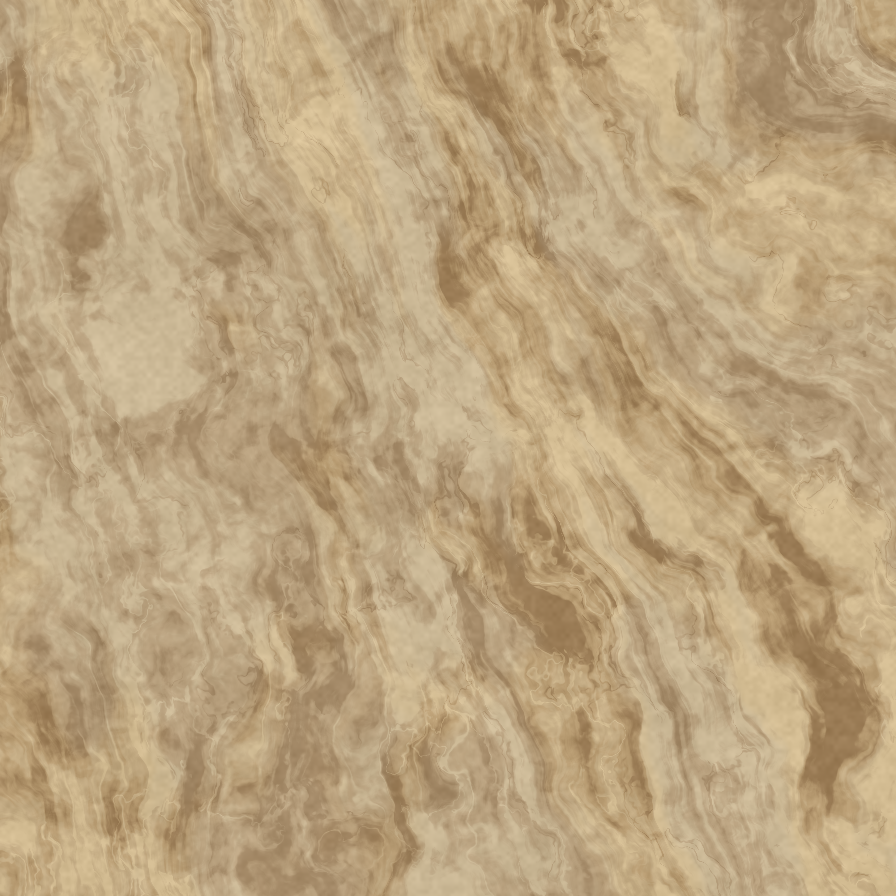
Reproduce this texture procedurally as a WebGL 1 fragment shader.

```glsl
precision highp float;
// Honey travertine: wavy mineral layers running down to the right, with mottled plaster patches and thin veins.
uniform vec2 u_resolution;

float hash(vec2 p) {
  return fract(sin(dot(p, vec2(127.1, 311.7))) * 43758.5453);
}

float noise(vec2 p) {
  vec2 i = floor(p), f = fract(p);
  f = f * f * (3.0 - 2.0 * f);
  return mix(mix(hash(i), hash(i + vec2(1.0, 0.0)), f.x),
             mix(hash(i + vec2(0.0, 1.0)), hash(i + 1.0), f.x), f.y);
}

float fbm(vec2 p) {
  float sum = 0.0, amp = 0.516;
  for (int i = 0; i < 5; i++) {
    sum += amp * noise(p);
    p = mat2(0.96, 0.28, -0.28, 0.96) * p * 2.03 + 11.7;
    amp *= 0.5;
  }
  return sum;
}

vec2 fbm2(vec2 p) {
  return vec2(fbm(p), fbm(p + 37.4)) - 0.5;
}

// Thin line where a field crosses a level
float vein(float field, float level, float width) {
  return 1.0 - smoothstep(0.0, width, abs(field - level));
}

// Crisp strata: each layer has its own tone, with a smoothed step to the next
float strata(float phase, float seed) {
  float id = floor(phase);
  return mix(hash(vec2(id, seed)), hash(vec2(id + 1.0, seed)), smoothstep(0.78, 1.0, fract(phase))) - 0.5;
}

vec3 honeyRamp(float t) {
  vec3 c = mix(vec3(0.60, 0.48, 0.33), vec3(0.725, 0.615, 0.45), smoothstep(-0.1, 0.35, t));
  c = mix(c, vec3(0.765, 0.67, 0.515), smoothstep(0.3, 0.53, t));
  return mix(c, vec3(0.83, 0.74, 0.575), smoothstep(0.5, 0.82, t));
}

vec3 greyRamp(float t) {
  vec3 c = mix(vec3(0.635, 0.535, 0.405), vec3(0.72, 0.63, 0.50), smoothstep(-0.05, 0.36, t));
  return mix(c, vec3(0.79, 0.72, 0.59), smoothstep(0.35, 0.72, t));
}

void main() {
  vec2 p = gl_FragCoord.xy / u_resolution;

  // Flow coordinates: steep on the left, diagonal towards the upper right
  vec2 bend = fbm2(p * 2.7 + 3.0);
  vec2 crinkle = fbm2(p * 14.0 + 8.0);
  vec2 q = p + 0.34 * bend + 0.035 * crinkle;
  float lean = mix(0.15, 0.75, smoothstep(0.2, 0.9, p.x + 0.4 * p.y - 0.15));
  float across = q.x + lean * q.y;
  float along = q.y - 0.5 * q.x;

  // Broad bands, streaks at two widths and unlayered mottling
  float broad = fbm(vec2(across * 8.0, along * 2.0));
  float streak = fbm(vec2(across * 34.0, along * 4.0) + 7.0);
  float fibre = fbm(vec2(across * 85.0, along * 16.0) + 29.0);
  float mottle = fbm(p * 11.0 + 3.5 * bend + 2.5 * crinkle + 21.0);
  float pebble = fbm(p * 55.0 + 5.0 * crinkle + 47.0);
  float calm = smoothstep(0.44, 0.62, fbm(p * 3.6 + 31.0));
  float layered = 1.0 - 0.65 * calm;

  // Wide and narrow layers, with pale rims along the wide ones
  float phase = across * 13.0 + 6.0 * broad;
  float layers = 0.4 * strata(phase, 4.0) + 0.36 * strata(across * 38.0 + 7.0 * broad + 2.0 * streak, 9.0);
  float rim = vein(fract(phase), 0.8, 0.09) * smoothstep(0.4, 0.55, streak);

  float tone = 0.58 + 0.85 * (broad - 0.5) + 0.85 * (mottle - 0.5)
             + layered * (0.85 * (streak - 0.5) + layers + 0.25 * rim)
             + 0.75 * (fibre - 0.5) + 0.7 * (pebble - 0.5);

  // Brown crusts and hairline veins in scattered stretches
  float patchy = smoothstep(0.48, 0.62, fbm(p * 5.0 + 53.0));
  float crust = smoothstep(0.52, 0.6, fbm(vec2(across * 20.0, along * 9.0) + 61.0));
  float hairField = fbm(vec2(across * 13.0, along * 4.0) + 1.5 * crinkle + 17.0);
  tone -= 0.33 * crust * patchy;
  tone -= 0.3 * vein(hairField, 0.46, 0.022) * smoothstep(0.42, 0.56, mottle);
  tone += 0.28 * vein(hairField, 0.54, 0.026) * layered;

  // Honey and cool grey stone, then surface grain
  float grey = smoothstep(0.43, 0.6, fbm(vec2(across * 7.0, along * 3.0) + 83.0));
  vec3 color = mix(honeyRamp(tone), greyRamp(tone), 0.85 * grey);
  float grain = noise(p * 210.0) + noise(p * 120.0 + 9.0) - 1.0;
  color += 0.04 * grain + 0.05 * (crinkle.x - crinkle.y);

  gl_FragColor = vec4(color, 1.0);
}
```
